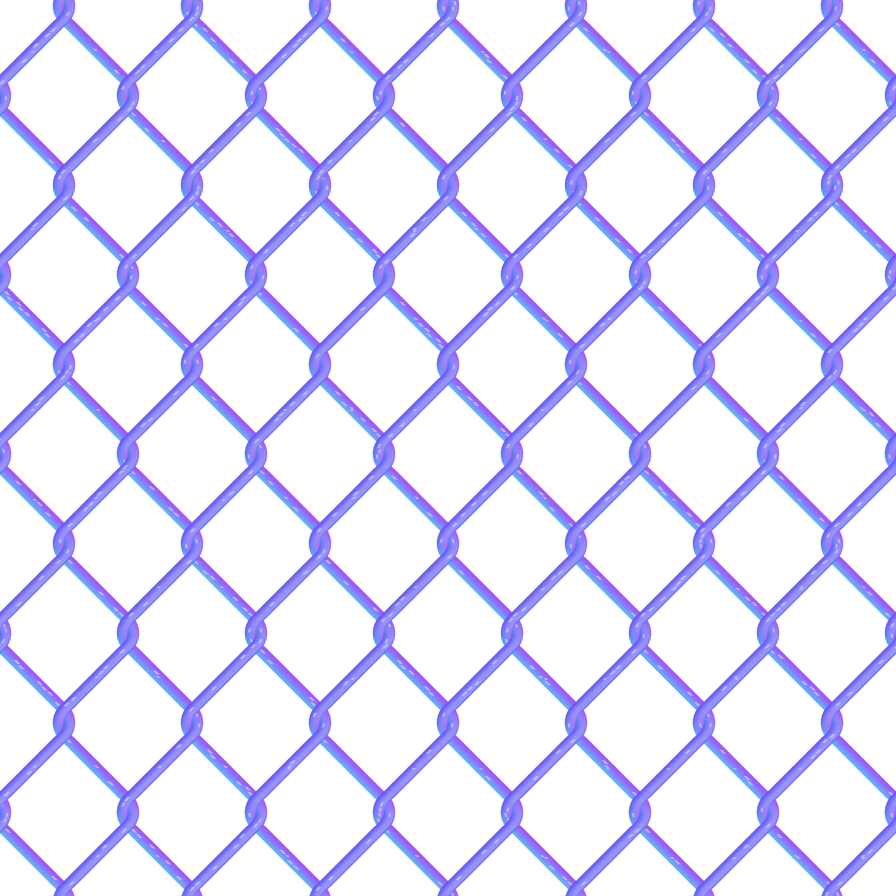
A WebGL 1 fragment shader for this texture map:

```glsl
precision highp float;
// Chain-link fence as a tangent-space normal map on white: bent wires hook
// around each other in staggered knots. Each band of knots is folded to one
// local cell, where two point-symmetric wires are shaded by their normals.

uniform vec2 u_resolution;

const vec2  REPEATS     = vec2(7.0, 5.0);   // meshes across and down
const float KNOT_HEIGHT = 0.467;            // first knot row, in mesh heights
const float WIRE_RADIUS = 0.0064;           // in canvas units
const float KNOT_BULGE  = 0.0061;           // wire axis to knot centre
const vec2  FLAT_RG     = vec2(0.525, 0.50);
const vec2  TILT_RG     = vec2(0.21, 0.32);
const float BLUE        = 0.975;
const vec3  RIM_COLOR   = vec3(0.36, 0.32, 0.91);
const vec3  FLECK_COLOR = vec3(0.76, 0.80, 0.97);
const vec3  BACKGROUND  = vec3(1.0);
const float FLECK_ROWS  = 170.0;            // fleck slots per canvas height
const float FLECK_SHARE = 0.30;
const float GRAIN       = 0.030;

float hash(vec2 p) {
  p = fract(p * vec2(0.1031, 0.1137));
  p += dot(p, p.yx + 33.33);
  return fract((p.x + p.y) * p.x * 97.31);
}

// Layered sines: fine uneven zinc surface
float grain(vec2 p) {
  float a = sin(p.x * 710.0 + 2.0 * sin(p.y * 330.0));
  float b = sin(p.y * 830.0 + 2.0 * sin(p.x * 470.0));
  return 0.5 * (a * b + sin((p.x + p.y) * 1130.0 + a));
}

// Pale scratches scattered in slots along the wire
float flecks(float along, float across, float seed) {
  float slot = floor(along * FLECK_ROWS);
  float chance = hash(vec2(slot + 61.0, seed));
  float center = 0.7 * hash(vec2(seed + 17.0, slot + 83.0)) - 0.35;
  float lengthwise = abs(fract(along * FLECK_ROWS) - 0.5);
  float mark = 1.0 - smoothstep(0.10, 0.26, abs(across - center));
  mark *= 1.0 - smoothstep(0.25, 0.5, lengthwise);
  return mark * step(chance, FLECK_SHARE);
}

// One wire bowing left round the knot; facing = -1 for its rotated twin.
// Returns colour and coverage.
vec4 wire(vec2 p, float facing, float offset, float seed, float surface, float pixel) {
  vec2 q = p * facing;
  float bend = 2.0 * (offset - KNOT_BULGE);
  float slope = clamp(q.y / bend, -1.0, 1.0);
  float reach = abs(q.y);
  float axis = reach < bend ? 0.5 * (q.y * q.y / bend + bend) : reach;
  vec2 side = normalize(vec2(1.0, -slope));
  float dist = (q.x - axis + offset) * side.x;
  float across = clamp(dist / WIRE_RADIUS, -1.0, 1.0);

  // The upper half is the smooth front run, the lower half the rough back run
  float front = 0.5 + 0.5 * slope;
  vec2 tilt = side * facing * across * mix(1.0, 0.65, front);
  vec2 rg = FLAT_RG + vec2(tilt.x, -tilt.y) * TILT_RG;
  rg += front * 0.06 * exp(-7.0 * across * across);
  rg += surface * GRAIN * mix(vec2(1.5, -1.5), vec2(0.7), front);
  vec3 color = vec3(rg, BLUE);

  float rim = smoothstep(0.55, 1.0, abs(across));
  color = mix(color, RIM_COLOR, rim * 0.75 * front);
  color = mix(color, FLECK_COLOR, 0.75 * flecks(q.y, across, seed));

  float coverage = 1.0 - smoothstep(-0.8 * pixel, 0.8 * pixel, abs(dist) - WIRE_RADIUS);
  return vec4(color, coverage);
}

void main() {
  vec2 uv = gl_FragCoord.xy / u_resolution;
  float pixel = 1.0 / min(u_resolution.x, u_resolution.y);
  vec2 mesh = 1.0 / REPEATS;

  // Fold to the nearest knot; every other row is shifted half a mesh
  float level = 2.0 * (uv.y * REPEATS.y - KNOT_HEIGHT) + 0.5;
  float row = floor(level);
  float column = uv.x * REPEATS.x + 0.5 * mod(row, 2.0) + 0.5;
  vec2 local = vec2(fract(column) - 0.5, 0.5 * (fract(level) - 0.5)) * mesh;

  // This offset makes the straight runs cross the mesh at 45 degrees
  float offset = 0.25 * (mesh.y - mesh.x);
  float seed = floor(column) * 7.0 + row * 31.0 + 97.0;
  float surface = grain(uv);
  vec4 leftBow = wire(local, 1.0, offset, seed, surface, pixel);
  vec4 rightBow = wire(local, -1.0, offset, seed + 3.0, surface, pixel);

  // Rising runs pass over falling runs, which interlocks the knot
  float leftOnTop = step(0.0, local.y);
  vec4 over = mix(rightBow, leftBow, leftOnTop);
  vec4 under = mix(leftBow, rightBow, leftOnTop);
  vec3 color = mix(BACKGROUND, under.rgb, under.a);
  color = mix(color, over.rgb, over.a);
  gl_FragColor = vec4(color, 1.0);
}
```
